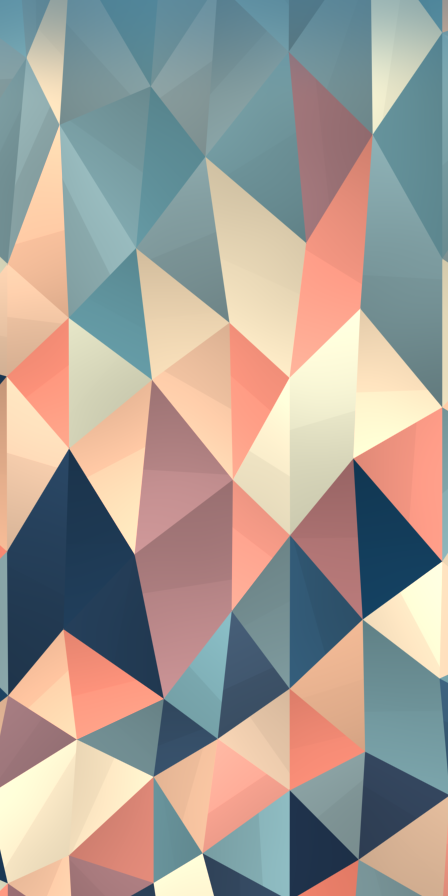
A WebGL 2 fragment shader for this background:

```glsl
#version 300 es
precision highp float;

uniform vec2 u_resolution;
out vec4 outColor;

// Palette, dark to light, with the share of each colour per zone
const vec3 PALETTE[6] = vec3[6](
    vec3(0.17, 0.28, 0.38),   // navy
    vec3(0.47, 0.61, 0.63),   // teal
    vec3(0.65, 0.47, 0.48),   // mauve
    vec3(0.96, 0.58, 0.50),   // coral
    vec3(0.93, 0.75, 0.62),   // peach
    vec3(0.95, 0.90, 0.77));  // cream
const float SKY_SHARE[6]    = float[6](0.00, 0.76, 0.03, 0.03, 0.12, 0.06);
const float PEAK_SHARE[6]   = float[6](0.01, 0.05, 0.04, 0.18, 0.33, 0.39);
const float GROUND_SHARE[6] = float[6](0.25, 0.25, 0.06, 0.18, 0.15, 0.11);
const vec3 DEEP_SKY = vec3(0.22, 0.45, 0.58);

// Mesh, in units of the canvas width
const float COLUMN_WIDTH = 0.165;
const float ROW_HEIGHT = 0.20;     // spacing at the bottom
const float ROW_GROWTH = 0.018;    // rows grow taller upwards
const float COLUMN_SHIFT = 0.12;
const float SIDE_JITTER = 0.28;
const float HEIGHT_JITTER = 0.24;
const float MERGE_CHANCE = 0.25;   // triangle pairs joined into one facet

// Facet shading
const float TONE_RANGE = 0.09;
const float HUE_RANGE = 0.07;
const float SLOPE_SHADE = 0.55;
const float CREASE_SHADE = 0.07;
const float EDGE_PIXELS = 0.8;

vec3 hash3(vec2 c) {
    vec3 q = fract(c.xyx * vec3(0.1031, 0.1030, 0.0973));
    q += dot(q, q.yxz + 33.33);
    return fract((q.xxy + q.yzz) * q.zyx);
}

float cornerSlope(vec2 corner, vec2 offset) {
    return dot(hash3(corner).xy * 2.0 - 1.0, offset);
}

float gradientNoise(vec2 p) {
    vec2 i = floor(p), f = p - i;
    vec2 u = f * f * f * (f * (f * 6.0 - 15.0) + 10.0);
    vec2 e = vec2(1.0, 0.0);
    return mix(mix(cornerSlope(i, f), cornerSlope(i + e, f - e), u.x),
               mix(cornerSlope(i + e.yx, f - e.yx), cornerSlope(i + 1.0, f - 1.0), u.x), u.y);
}

// Mesh vertex; odd columns sit half a row higher
vec2 meshVertex(float column, float row) {
    vec2 j = hash3(vec2(column, row) + 17.0).xy * 2.0 - 1.0;
    float shift = (hash3(vec2(column, 71.0)).x * 2.0 - 1.0) * COLUMN_SHIFT;
    float x = column + shift + j.x * j.x * j.x * SIDE_JITTER;
    float r = row + 0.5 * mod(column, 2.0) + j.y * HEIGHT_JITTER;
    return vec2(x * COLUMN_WIDTH, r * (ROW_HEIGHT + ROW_GROWTH * r));
}

float lineDistance(vec2 p, vec2 a, vec2 b) {
    vec2 e = normalize(b - a);
    return e.x * (p.y - a.y) - e.y * (p.x - a.x);
}

float triangleCoverage(vec2 p, vec2 a, vec2 b, vec2 c, float aa) {
    float s = sign(lineDistance(c, a, b));
    float d = min(lineDistance(p, a, b) * s,
                  min(lineDistance(p, b, c) * s, lineDistance(p, c, a) * s));
    return smoothstep(-aa, aa, d);
}

vec3 facetColor(vec2 p, vec2 center, vec2 cell, float side, float aspect, float aa) {
    // Zone shares at the facet centre
    float height = center.y / aspect;
    float fromMiddle = 2.0 * center.x - 1.0;
    float sky = smoothstep(0.67, 0.79, height);
    float peak = smoothstep(0.34, 0.46, height - 0.12 * fromMiddle * fromMiddle);

    // Evenly spread pick, loosened by noise
    float pick = fract(dot(cell, vec2(0.7549, 0.5698)) + 0.31 * side
                       + 0.6 * gradientNoise(center * 3.0 + 5.0));
    vec3 color = PALETTE[5];
    float total = 0.0;
    for (int i = 0; i < 6; i++) {
        float share = mix(mix(GROUND_SHARE[i], PEAK_SHARE[i], peak), SKY_SHARE[i], sky);
        if (pick >= total && pick < total + share) color = PALETTE[i];
        total += share;
    }

    // Tone, hue, slope and a faint crease
    vec3 h = hash3(cell * 3.0 + side + 131.0);
    float angle = h.z * 6.2832;
    vec2 slope = vec2(cos(angle), sin(angle));
    float across = dot(p - center, slope);
    color += (h.x * 2.0 - 1.0) * TONE_RANGE * vec3(1.0, 0.85, 0.75);
    color += (h.y - 0.5) * HUE_RANGE * vec3(1.0, -0.6, -1.0);
    color *= 1.0 + SLOPE_SHADE * across
           + CREASE_SHADE * h.x * (smoothstep(-aa, aa, across) - 0.5);
    return color;
}

void main() {
    vec2 p = gl_FragCoord.xy / u_resolution.x;
    float aspect = u_resolution.y / u_resolution.x;
    float aa = EDGE_PIXELS / u_resolution.x;
    float row = (sqrt(ROW_HEIGHT * ROW_HEIGHT + 4.0 * ROW_GROWTH * p.y) - ROW_HEIGHT)
              / (2.0 * ROW_GROWTH);
    vec2 home = floor(vec2(p.x / COLUMN_WIDTH, row));

    // Blend the facets of the nearby cells by coverage
    vec4 sum = vec4(0.0);
    for (int i = -1; i <= 1; i++) {
        for (int j = -1; j <= 1; j++) {
            vec2 cell = home + vec2(i, j);
            float even = cell.x + mod(cell.x, 2.0);
            float odd = 2.0 * cell.x + 1.0 - even;
            vec2 a = meshVertex(even, cell.y), b = meshVertex(even, cell.y + 1.0);
            vec2 c = meshVertex(odd, cell.y), d = meshVertex(odd, cell.y + 1.0);
            bool merged = hash3(cell + 47.0).z < MERGE_CHANCE;
            vec2 middle = (a + b + c + d) * 0.25;
            vec2 first = merged ? middle : (a + b + c) / 3.0;
            vec2 second = merged ? middle : (b + c + d) / 3.0;
            float w1 = triangleCoverage(p, a, b, c, aa);
            float w2 = triangleCoverage(p, c, d, b, aa);
            if (w1 > 0.0) sum += w1 * vec4(facetColor(p, first, cell, 0.0, aspect, aa), 1.0);
            if (w2 > 0.0) sum += w2 * vec4(facetColor(p, second, cell, merged ? 0.0 : 1.0, aspect, aa), 1.0);
        }
    }
    vec3 color = sum.rgb / max(sum.a, 0.001);

    // Soft wash and deeper upper sky
    color *= 1.0 + 0.05 * gradientNoise(p * 4.0);
    color = mix(color, DEEP_SKY, 0.5 * smoothstep(0.88, 1.02, p.y / aspect));
    outColor = vec4(clamp(color, 0.0, 1.0), 1.0);
}
```
